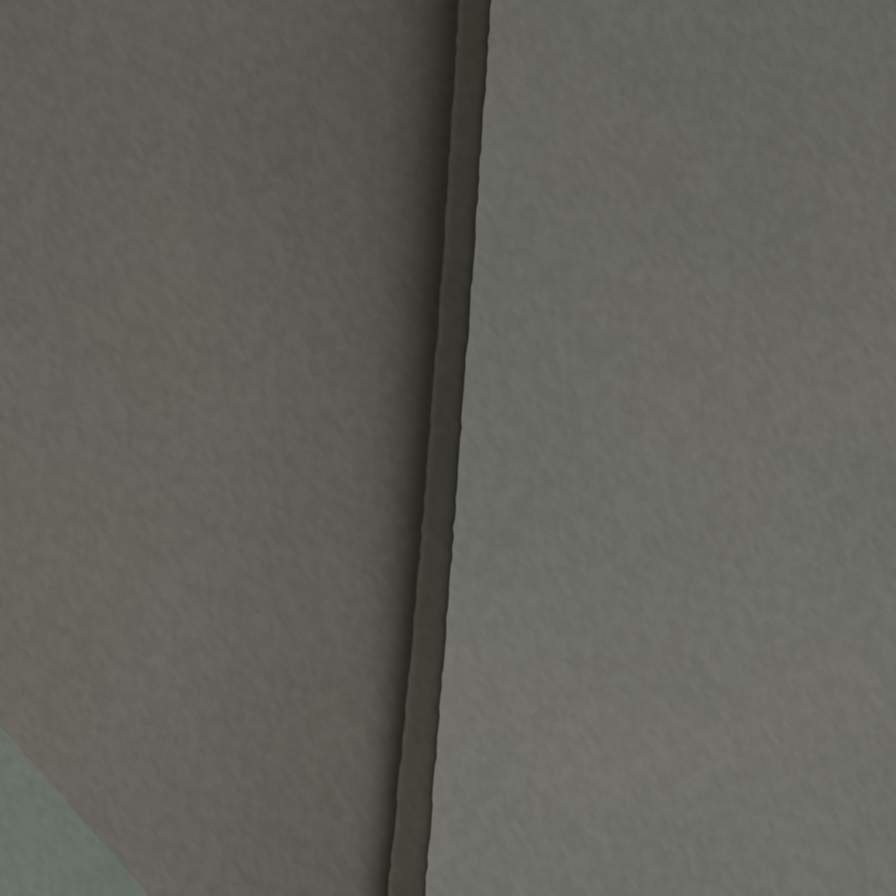
This texture is drawn by a WebGL 1 fragment shader. Its source:

```glsl
precision mediump float;
// Two overlapping sheets of grey card with a dark bevelled strip between them.
// Signed distances to two slightly bowed lines place the strip, its edges and
// the soft shadow; layered value noise gives the paper fibre and mottling.
#ifdef GL_FRAGMENT_PRECISION_HIGH
precision highp float;
#endif

uniform vec2 u_resolution;

#define STRIP_LEFT vec3(0.432, 0.512, 0.006)   // x at bottom, x at top, bow
#define STRIP_RIGHT vec3(0.474, 0.548, 0.002)
#define CORNER_SIZE vec2(0.167, 0.190)
#define SHEET_COLOR vec3(0.402, 0.394, 0.368)
#define RIGHT_COLOR vec3(0.422, 0.420, 0.398)
#define STRIP_COLOR vec3(0.232, 0.225, 0.198)
#define SHADOW_COLOR vec3(0.135, 0.132, 0.110)
#define CORNER_COLOR vec3(0.405, 0.435, 0.403)
#define GRAIN 0.050
#define MOTTLE 0.020
#define SOFTNESS 0.0016

float hash(vec2 p) {
  vec3 q = fract(p.xyx * vec3(0.1031, 0.1030, 0.0973));
  q += dot(q, q.yzx + 33.33);
  return fract((q.x + q.y) * q.z);
}

float noise(vec2 p) {
  vec2 cell = floor(p);
  vec2 f = fract(p);
  f = f * f * (3.0 - 2.0 * f);
  float low = mix(hash(cell), hash(cell + vec2(1.0, 0.0)), f.x);
  float high = mix(hash(cell + vec2(0.0, 1.0)), hash(cell + vec2(1.0, 1.0)), f.x);
  return mix(low, high, f.y);
}

// Zero-centred sum of octaves, roughly -0.5 to 0.5.
float fbm(vec2 p) {
  float sum = 0.0;
  float weight = 0.5;
  for (int i = 0; i < 3; i++) {
    sum += weight * (noise(p) - 0.5);
    p = p * 2.03 + 17.3;
    weight *= 0.55;
  }
  return sum;
}

float bowedLine(vec3 line, float y) {
  return mix(line.x, line.y, y) + line.z * 4.0 * y * (1.0 - y);
}

float edge(float d) {
  return smoothstep(-SOFTNESS, SOFTNESS, d);
}

void main() {
  vec2 uv = gl_FragCoord.xy / u_resolution;

  // Fibres lean along the diagonal; a rotated, stretched grid draws them.
  vec2 along = vec2(uv.x + 0.6 * uv.y, uv.y - 0.6 * uv.x) + 2.0;
  float grain = fbm(along * vec2(130.0, 75.0));
  float mottle = fbm(uv * 7.0 + 40.0);

  // Faint unevenness keeps the cut edges from looking ruled.
  float rough = (noise(vec2(uv.y * 90.0, 5.0)) - 0.5) * 0.0018;
  float dLeft = uv.x - bowedLine(STRIP_LEFT, uv.y) + rough;
  float dRight = uv.x - bowedLine(STRIP_RIGHT, uv.y) + rough;

  // Left sheet, dimmer toward the top and toward the fold.
  vec3 left = SHEET_COLOR;
  left *= 1.0 - 0.075 * smoothstep(0.35, 1.0, uv.y);
  left *= 1.0 - 0.10 * smoothstep(-0.32, -0.04, dLeft);

  // Pale corner at the lower left.
  float dCorner = (1.0 - uv.x / CORNER_SIZE.x - uv.y / CORNER_SIZE.y) * 0.125;
  left = mix(left, CORNER_COLOR, edge(dCorner + rough));

  // Soft shadow beside the strip, broader toward the top.
  float reach = mix(0.019, 0.041, smoothstep(0.0, 0.8, uv.y));
  float shade = exp(-pow(max(-dLeft, 0.0) / reach, 1.3));
  left = mix(left, SHADOW_COLOR, 0.97 * shade);

  // Right sheet, brightest low and away from the strip.
  vec3 right = RIGHT_COLOR;
  right *= 1.0 - 0.065 * smoothstep(0.25, 1.0, uv.y);
  right *= 1.0 + 0.025 * smoothstep(0.6, 0.0, uv.y);
  right *= 1.0 + 0.030 * exp(-max(dRight, 0.0) / 0.006);

  // Strip, lighter at its foot, with a dark seam under the right sheet.
  vec3 strip = STRIP_COLOR * mix(1.14, 0.95, smoothstep(0.0, 0.6, uv.y));
  strip *= 1.0 - 0.45 * exp(-max(-dRight, 0.0) / 0.004);
  strip += 0.03 * exp(-abs(dLeft - 0.003) / 0.003);

  vec3 color = mix(left, strip, edge(dLeft));
  color = mix(color, right, edge(dRight));

  // Paper texture, weaker where it is dark.
  float light = smoothstep(0.08, 0.40, color.g);
  color += (GRAIN * grain + MOTTLE * mottle) * mix(0.35, 1.0, light);
  color += vec3(0.5, 0.0, -0.5) * 0.012 * fbm(uv * 5.0 + 9.0);

  gl_FragColor = vec4(color, 1.0);
}
```
